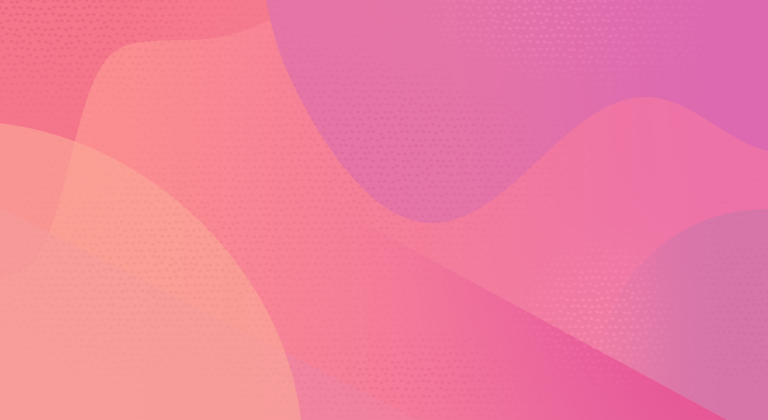
A Shadertoy shader for this background:

```glsl
// Soft overlapping paper-like shapes in peach, pink and orchid.
// Each shape is an implicit curve with a smoothed edge, laid over a
// horizontal gradient; jittered dots add a faint stippled grain.
// Lengths are in canvas heights, origin at the lower left.

const float PI = 3.14159265;

const vec3 APRICOT = vec3(0.985, 0.555, 0.565);
const vec3 CORAL   = vec3(0.965, 0.500, 0.595);
const vec3 ROSE    = vec3(0.930, 0.445, 0.655);
const vec3 RED     = vec3(0.960, 0.460, 0.545);
const vec3 PEACH   = vec3(0.985, 0.665, 0.595);
const vec3 MAGENTA = vec3(0.905, 0.345, 0.590);
const vec3 BLUSH   = vec3(0.935, 0.520, 0.640);
const vec3 MAUVE   = vec3(0.835, 0.460, 0.665);
const vec3 ORCHID  = vec3(0.900, 0.460, 0.650);
const vec3 VIOLET  = vec3(0.865, 0.410, 0.690);

const vec2 DISC_CENTER = vec2(0.045, 0.048);
const vec2 DISC_RADII  = vec2(0.605, 0.728);
const float DISC_TILT  = 0.838;
const float DISC_ALPHA = 0.62;
const vec2 MOON_CENTER = vec2(1.821, 0.107);
const float MOON_RADIUS = 0.395;
const float DOT_CELL   = 0.0165;
const float DOT_RADIUS = 0.23;
const float DOT_DARK   = 0.055;
const float DOT_LIGHT  = 0.045;

// Smoothed coverage of the region where f is negative.
float inside(float f) {
    return clamp(0.5 - f / max(fwidth(f), 1e-5), 0.0, 1.0);
}

// Round, soft patch that limits where the grain shows.
float patchAt(vec2 p, vec2 center, vec2 size) {
    vec2 d = (p - center) / size;
    return exp(-dot(d, d));
}

vec2 hash2(vec2 c) {
    vec3 q = fract(c.xyx * vec3(0.1031, 0.1030, 0.0973));
    q += dot(q, q.yzx + 33.33);
    return fract((q.xx + q.yz) * q.zy);
}

// One jittered dot per cell, rows shifted by half a cell.
float stipple(vec2 p) {
    vec2 g = p / DOT_CELL;
    g.x += 0.5 * mod(floor(g.y), 2.0);
    vec2 center = 0.3 + 0.4 * hash2(floor(g));
    float soft = max(0.12, 1.0 / (iResolution.y * DOT_CELL));
    float d = length((fract(g) - center) * vec2(0.85, 1.15));
    return 1.0 - smoothstep(DOT_RADIUS - soft, DOT_RADIUS + soft, d);
}

// Height of the S curve bounding the upper left corner.
float cornerWave(float x) {
    float tail = max(x - 0.452, 0.0);
    return 0.619 + 0.286 * tanh((x - 0.167) / 0.0714) + 1.31 * tail * tail;
}

// Height of the lower rim of the large hanging shape.
float hangingRim(float x) {
    if (x < 1.029) {
        float t = (1.029 - x) / 0.395;
        return 0.469 + 0.531 * (0.88 * t * t + 0.12 * pow(t, 20.0));
    }
    if (x < 1.536) return 0.619 - 0.15 * cos(PI * (x - 1.029) / 0.507);
    return 0.7023 + 0.0667 * cos(PI * (x - 1.536) / 0.333);
}

// Tilted ellipse, zero on its outline.
float discField(vec2 p) {
    vec2 d = p - DISC_CENTER;
    float c = cos(DISC_TILT), s = sin(DISC_TILT);
    return length(vec2(c * d.x + s * d.y, c * d.y - s * d.x) / DISC_RADII) - 1.0;
}

void mainImage(out vec4 fragColor, in vec2 fragCoord) {
    vec2 p = fragCoord / iResolution.y;

    // Base gradient and the redder corner
    vec3 col = mix(APRICOT, CORAL, smoothstep(0.2, 0.9, p.x));
    col = mix(col, ROSE, smoothstep(0.75, 1.75, p.x));
    float corner = inside(cornerWave(p.x) - p.y);
    col = mix(col, RED, corner * (1.0 - 0.35 * smoothstep(0.2, 0.7, p.x)));

    // Diagonal fold, deepest along its right end
    float fold = p.y + 0.541 * p.x - 0.937;
    float below = inside(fold);
    float depth = smoothstep(0.72, 1.72, p.x) * exp(min(fold, 0.0) * 1.5);
    col = mix(col, MAGENTA, below * depth);
    float strip = inside(p.y + 0.508 * p.x - 0.506);
    col = mix(col, BLUSH, strip * 0.65 * smoothstep(1.25, 0.75, p.x));

    // Moon fading in from the left, and the pale haze above the fold
    float moon = inside(length(p - MOON_CENTER) - MOON_RADIUS);
    float haze = (1.0 - below) * patchAt(p, vec2(1.52, 0.16), vec2(0.25));
    col = mix(col, BLUSH, 0.55 * haze);
    col = mix(col, MAUVE, moon * (1.0 - below) * smoothstep(1.36, 1.72, p.x) * 0.9);

    // Hanging shape and peach disc
    float hanging = inside(hangingRim(p.x) - p.y);
    vec3 hangingColor = mix(ORCHID, VIOLET, smoothstep(0.95, 1.8, p.x + 0.15 * (p.y - 0.7)));
    col = mix(col, hangingColor, hanging);
    float disc = inside(discField(p));
    col = mix(col, PEACH, disc * DISC_ALPHA);

    // Grain: darker dots in some patches, paler dots in others
    float dark = patchAt(p, vec2(0.1, 0.98), vec2(0.4, 0.2))
        + 0.7 * patchAt(p, vec2(0.95, 0.65), vec2(0.35, 0.25))
        + 0.6 * patchAt(p, vec2(0.4, 0.38), vec2(0.35, 0.22))
        + 0.7 * patchAt(p, vec2(0.98, 0.1), vec2(0.3, 0.1))
        + 0.5 * patchAt(p, vec2(1.75, 0.25), vec2(0.2, 0.25));
    float light = patchAt(p, vec2(1.3, 0.95), vec2(0.3, 0.15))
        + patchAt(p, vec2(1.45, 0.25), vec2(0.2, 0.16));
    col += stipple(p) * (DOT_LIGHT * light - DOT_DARK * min(dark, 1.0) * vec3(0.7, 1.0, 0.7));

    fragColor = vec4(col, 1.0);
}
```
